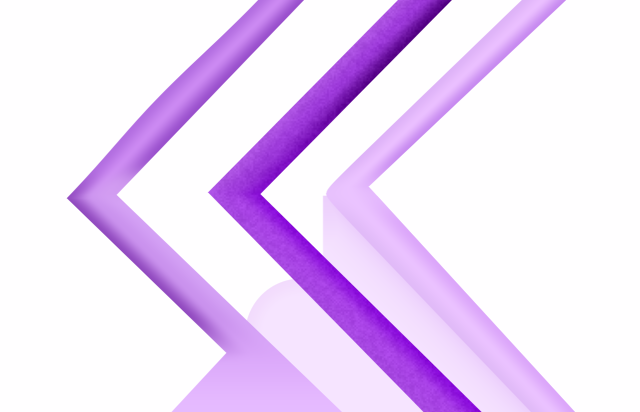
Reproduce this background procedurally as a Shadertoy shader.

```glsl
// Three folded violet paper chevrons pointing left on white, with pale sheets behind.
// Each chevron is the span between two bent edges; colour ramps across that span
// give the folds, and value noise adds a fine grain to the darkest one.

const vec3 PAPER = vec3(1.0, 0.995, 1.0);
const vec3 PALE = vec3(0.965, 0.895, 1.0);
const vec3 LILAC = vec3(0.92, 0.76, 1.0);

float hash(vec2 p) {
    return fract(sin(dot(p, vec2(127.1, 311.7))) * 43758.5453);
}

float valueNoise(vec2 p) {
    vec2 cell = floor(p), f = fract(p);
    f = f * f * (3.0 - 2.0 * f);
    float low = mix(hash(cell), hash(cell + vec2(1, 0)), f.x);
    float high = mix(hash(cell + vec2(0, 1)), hash(cell + vec2(1, 1)), f.x);
    return mix(low, high, f.y);
}

// Coverage of the side where d is positive.
float cover(float d, float pixel) {
    return smoothstep(-0.7 * pixel, 0.7 * pixel, d);
}

// x of a bent edge at height y; slopes are (above, below) the corner.
float bentEdge(vec2 corner, vec2 slopes, float rounding, float y) {
    float dy = y - corner.y;
    float slope = dy > 0.0 ? slopes.x : slopes.y;
    return corner.x + slope * sqrt(dy * dy + rounding * rounding);
}

// Coverage of the span from the outer edge to the inner edge.
float span(float x, float outer, float inner, float pixel) {
    return cover((x - outer) * 0.71, pixel) * cover((inner - x) * 0.71, pixel);
}

// Smooth three-stop ramp.
vec3 ramp(vec3 a, vec3 b, vec3 c, float t) {
    return mix(mix(a, b, smoothstep(0.0, 0.5, t)), c, smoothstep(0.45, 1.0, t));
}

float capsule(vec2 p, vec2 a, vec2 b, float radius) {
    vec2 pa = p - a, ba = b - a;
    float t = clamp(dot(pa, ba) / dot(ba, ba), 0.0, 1.0);
    return length(pa - ba * t) - radius;
}

vec3 leftColor(float u, float y) {
    vec3 upper = ramp(vec3(0.70, 0.43, 0.88), vec3(0.80, 0.54, 0.95), vec3(0.60, 0.31, 0.80), u);
    vec3 lower = ramp(vec3(0.57, 0.29, 0.75), vec3(0.79, 0.57, 0.93), vec3(0.83, 0.63, 0.96), u);
    vec3 color = mix(lower, upper, smoothstep(0.50, 0.60, y));
    float bend = exp(-pow((y - 0.55) / 0.045, 2.0)) * smoothstep(0.2, 0.8, u);
    color = mix(color, vec3(0.85, 0.65, 0.96), 0.7 * bend);
    vec3 foot = mix(vec3(0.86, 0.66, 0.98), vec3(0.90, 0.73, 1.0), smoothstep(0.15, 0.0, y));
    return mix(color, foot, smoothstep(0.24, 0.11, y));
}

vec3 middleColor(float u, vec2 p) {
    vec3 shadow = mix(vec3(0.50, 0.05, 0.78), vec3(0.33, 0.0, 0.52), smoothstep(0.55, 0.85, p.y));
    vec3 upper = ramp(vec3(0.68, 0.33, 0.89), vec3(0.61, 0.22, 0.85), shadow, u);
    vec3 lower = ramp(vec3(0.65, 0.28, 0.88), vec3(0.66, 0.26, 0.90), vec3(0.54, 0.04, 0.86), u);
    float grain = valueNoise(p * 240.0) + 0.6 * valueNoise(p * 90.0) - 0.8;
    return mix(lower, upper, smoothstep(0.48, 0.58, p.y)) + 0.055 * grain;
}

vec3 rightColor(float u, float y) {
    vec3 upper = ramp(vec3(0.87, 0.70, 0.97), vec3(0.92, 0.75, 1.0), vec3(0.78, 0.54, 0.94), u);
    vec3 lower = ramp(vec3(0.88, 0.73, 0.97), LILAC, vec3(0.86, 0.65, 0.98), u);
    vec3 color = mix(lower, upper, smoothstep(0.48, 0.64, y));
    float bend = exp(-pow((y - 0.53) / 0.05, 2.0));
    return mix(color, vec3(0.92, 0.77, 1.0), 0.7 * bend);
}

void mainImage(out vec4 fragColor, in vec2 fragCoord) {
    float pixel = 1.0 / iResolution.y;
    vec2 p = fragCoord * pixel;

    // Edges of the three chevrons at this height.
    float leftOuter = bentEdge(vec2(0.162, 0.519), vec2(0.966, 1.032), 0.0, p.y);
    leftOuter -= 0.014 * sin(3.14159 * smoothstep(0.52, 1.0, p.y));
    leftOuter = min(leftOuter, 0.5495 + 0.929 * (p.y - 0.1434));
    float leftInner = bentEdge(vec2(0.283, 0.527), vec2(0.962, 1.038), 0.0, p.y);
    float midOuter = bentEdge(vec2(0.505, 0.533), vec2(0.987, 0.981), 0.0, p.y);
    float midInner = bentEdge(vec2(0.632, 0.529), vec2(0.987, 1.015), 0.0, p.y);
    float rightOuter = bentEdge(vec2(0.780, 0.531), vec2(1.037, 0.958), 0.012, p.y);
    float rightInner = bentEdge(vec2(0.895, 0.547), vec2(1.058, 0.915), 0.0, p.y);

    // Pale rounded tab behind the left and middle chevrons.
    vec3 color = PAPER;
    float tab = capsule(p, vec2(0.731, 0.188), vec2(1.231, -0.312), 0.136);
    vec3 tabColor = mix(PALE, vec3(0.95, 0.86, 0.99), smoothstep(-0.05, 0.0, tab));
    color = mix(color, tabColor, cover(-tab, pixel));

    // Pale sheet hanging below the right chevron, shaded near its fold.
    float sheet = span(p.x, max(midInner, 0.784), rightInner, pixel) * cover(0.525 - p.y, pixel);
    float foldShade = exp(-max(rightOuter - p.x, 0.0) / 0.055);
    float topShade = smoothstep(0.36, 0.53, p.y);
    vec3 sheetColor = mix(PALE, vec3(0.90, 0.76, 0.98), max(0.65 * foldShade, 0.6 * topShade));
    color = mix(color, sheetColor, sheet);

    // Chevrons, shaded by the position across each span.
    float u = (p.x - rightOuter) / (rightInner - rightOuter);
    color = mix(color, rightColor(u, p.y), span(p.x, rightOuter, rightInner, pixel));
    u = (p.x - leftOuter) / (leftInner - leftOuter);
    color = mix(color, leftColor(u, p.y), span(p.x, leftOuter, leftInner, pixel));
    u = (p.x - midOuter) / (midInner - midOuter);
    color = mix(color, middleColor(u, p), span(p.x, midOuter, midInner, pixel));

    fragColor = vec4(clamp(color, 0.0, 1.0), 1.0);
}
```
